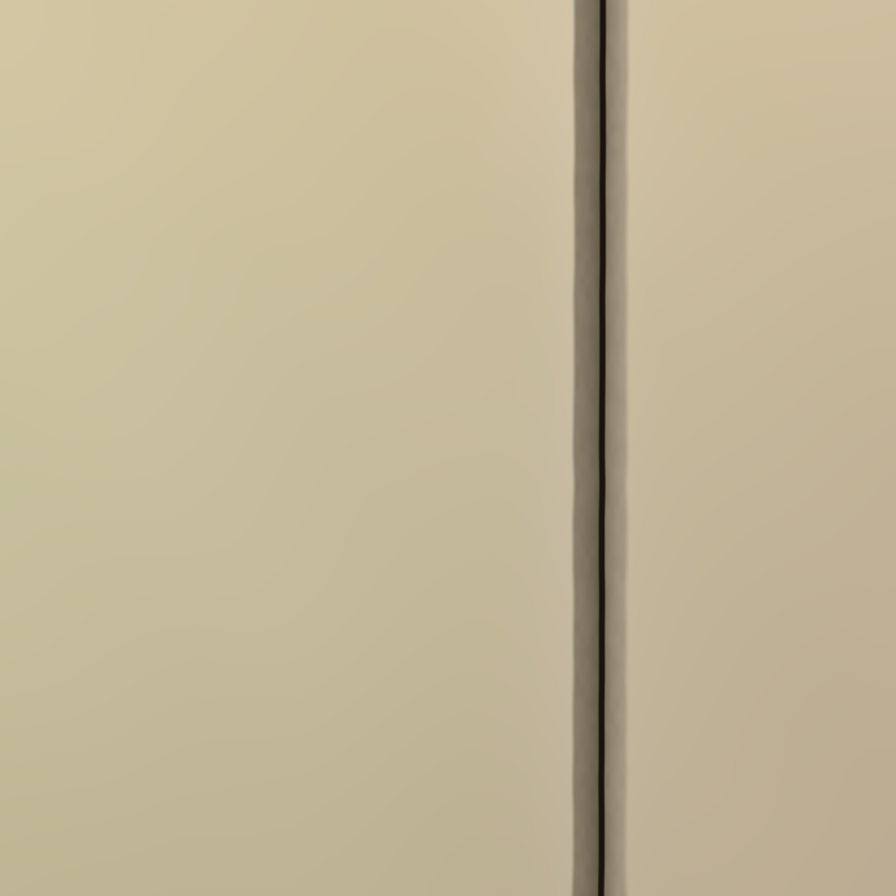
Reproduce this texture procedurally as a three.js fragment shader.

```glsl
varying vec2 vUv;

float hash(vec2 p) {
  return fract(sin(dot(p, vec2(127.1, 311.7))) * 43758.545);
}

float noise(vec2 p) {
  vec2 i = floor(p), f = fract(p);
  f = f * f * (3.0 - 2.0 * f);
  return mix(mix(hash(i), hash(i + vec2(1.0, 0.0)), f.x),
             mix(hash(i + vec2(0.0, 1.0)), hash(i + vec2(1.0, 1.0)), f.x), f.y);
}

// Warm painted panel, lit from the upper left
vec3 panelColor(vec2 uv) {
  vec3 bottom = mix(vec3(0.75, 0.715, 0.585), vec3(0.73, 0.67, 0.57), uv.x);
  vec3 middle = mix(vec3(0.785, 0.755, 0.62), vec3(0.765, 0.705, 0.60), uv.x);
  vec3 top = mix(vec3(0.825, 0.775, 0.635), vec3(0.81, 0.745, 0.62), uv.x);
  vec3 color = mix(bottom, middle, smoothstep(-0.1, 0.6, uv.y));
  color = mix(color, top, smoothstep(0.4, 1.1, uv.y));
  float mottle = noise(uv * vec2(5.0, 4.0) + uv.yx * 2.0) - 0.5;
  return color + mottle * vec3(0.014, 0.010, 0.016);
}

void main() {
  vec2 uv = vUv;
  float wobble = (noise(vec2(uv.y * 24.0, 3.0)) - 0.5) * 0.0015;
  float seam = 0.6712 + 0.0018 * uv.y + wobble * 0.5;
  float leftEdge = 0.6395 + 0.0015 * uv.y + wobble;
  float rightEdge = 0.6985 + 0.002 * uv.y - wobble;
  vec3 color = panelColor(uv);

  // Pale rims beside the groove
  float rim = exp(-max(leftEdge - uv.x, 0.0) * 28.0) * step(uv.x, seam)
            + 0.6 * exp(-max(uv.x - rightEdge, 0.0) * 45.0) * step(seam, uv.x);
  color += rim * vec3(0.012, 0.014, 0.036);

  // Shaded left wall and lighter right wall
  float grain = (noise(uv * vec2(180.0, 70.0)) - 0.5) * 0.025;
  vec3 leftWall = mix(vec3(0.53, 0.49, 0.41), vec3(0.44, 0.40, 0.33),
                      smoothstep(leftEdge, seam, uv.x));
  vec3 rightWall = mix(vec3(0.55, 0.50, 0.42), vec3(0.65, 0.60, 0.515),
                       smoothstep(seam, rightEdge, uv.x));
  vec3 wall = mix(leftWall, rightWall, smoothstep(-0.002, 0.002, uv.x - seam));
  wall += grain + 0.02 * (uv.y - 0.5);
  float groove = smoothstep(-0.003, 0.003, uv.x - leftEdge)
               * (1.0 - smoothstep(-0.004, 0.004, uv.x - rightEdge));
  color = mix(color, wall, groove);

  // Dark gap with a soft shadow
  float gap = abs(uv.x - seam);
  color *= 1.0 - 0.18 * exp(-gap * 170.0);
  color = mix(color, vec3(0.10, 0.07, 0.05), 1.0 - smoothstep(0.0018, 0.0048, gap));

  gl_FragColor = vec4(color, 1.0);
}
```
